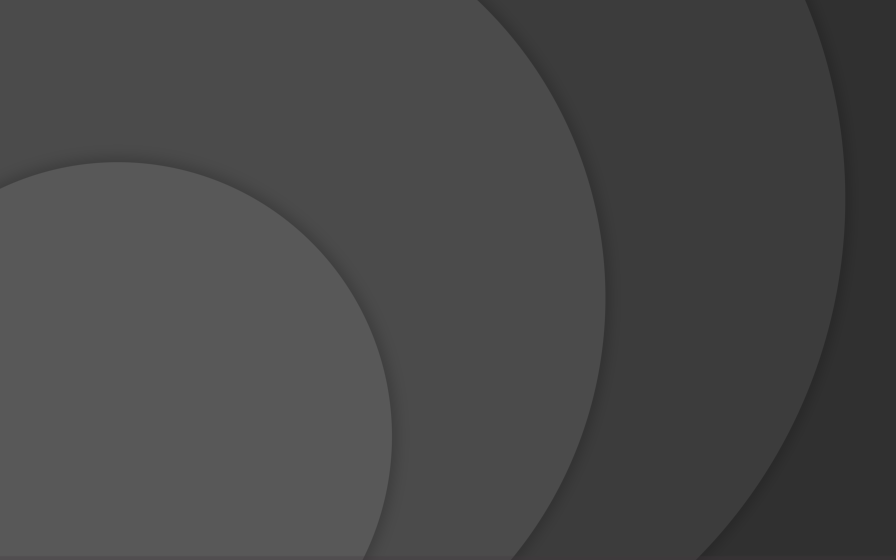
Give the GLSL for this background, as a WebGL 2 fragment shader.

```glsl
#version 300 es
precision highp float;
// Overlapping gray paper discs, lighter toward the lower left, with soft shadows.

#define SHADOW_WIDTH 0.021
#define SHADOW_DEPTH 0.15
#define RIM_HEIGHT 0.007
#define RIM_STRENGTH 0.3

uniform vec2 u_resolution;
out vec4 fragColor;

const vec3 BACKDROP = vec3(0.190);
const vec3 RIM_TINT = vec3(0.26, 0.21, 0.24);

// Each disc holds center.xy, radius and gray level, from back to front.
const vec4 DISCS[3] = vec4[3](
    vec4(0.597, 0.645, 0.9125, 0.236),
    vec4(0.3485, 0.468, 0.7327, 0.294),
    vec4(0.2104, 0.2208, 0.4896, 0.345)
);

// Lay one disc and its outer shadow over the layers below.
vec3 layDisc(vec3 below, vec2 p, vec4 disc, float pixel) {
    float edge = length(p - disc.xy) - disc.z;
    float falloff = max(edge, 0.0) / SHADOW_WIDTH;
    vec3 shaded = below * (1.0 - SHADOW_DEPTH * exp(-falloff * (0.6 + falloff)));
    float cover = 1.0 - smoothstep(-0.75 * pixel, 0.75 * pixel, edge);
    return mix(shaded, vec3(disc.w), cover);
}

void main() {
    // Canvas height is one unit; the horizontal axis keeps its proportion.
    vec2 p = gl_FragCoord.xy / u_resolution.y;
    p.x *= 1.6 * u_resolution.y / u_resolution.x;
    float pixel = 1.0 / u_resolution.y;

    vec3 color = BACKDROP;
    for (int i = 0; i < 3; i++) {
        color = layDisc(color, p, DISCS[i], pixel);
    }

    // Faint tinted rim along the bottom edge.
    float rim = 1.0 - smoothstep(RIM_HEIGHT - pixel, RIM_HEIGHT + pixel, p.y);
    color = mix(color, RIM_TINT, RIM_STRENGTH * rim);

    fragColor = vec4(color, 1.0);
}
```
